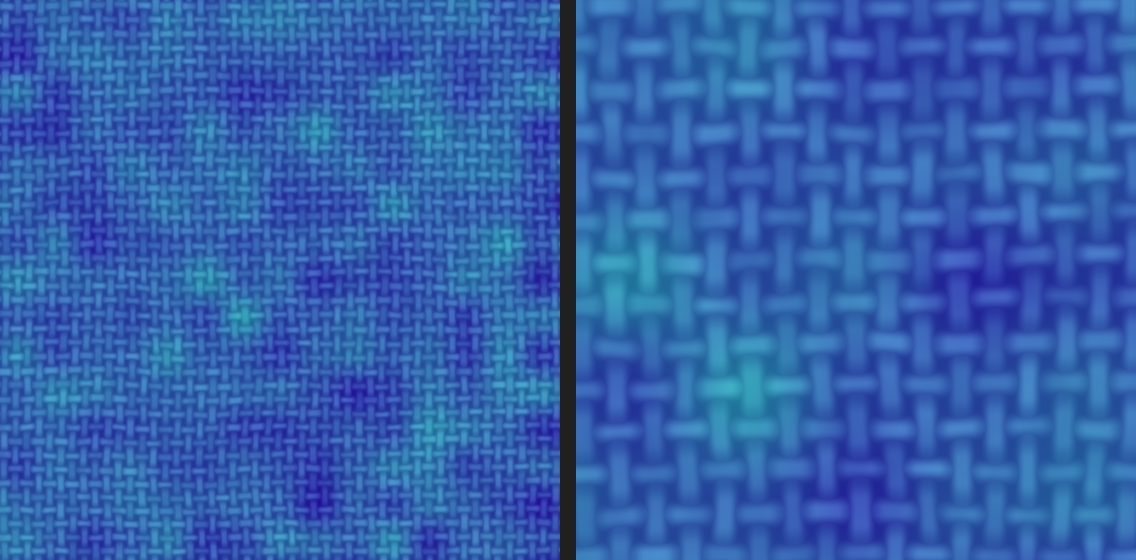
Left, the full canvas; right, a detail of the centre.
Reproduce this texture procedurally as a WebGL 1 fragment shader.

```glsl
precision highp float;
// Plain-woven blue cloth with soft violet and teal dye blotches.

uniform vec2 u_resolution;

const vec2 THREADS = vec2(49.0, 40.0);      // warp threads across, weft threads down
const float WARP_HALF_WIDTH = 0.28;         // in thread pitches
const float WEFT_HALF_WIDTH = 0.21;
const float EDGE_SOFTNESS = 0.18;
const float THREAD_WOBBLE = 0.12;
const float WIDTH_VARIATION = 0.08;
const float CLOTH_BEND = 0.4;               // slow drift of the whole weave
const float DIP_LIGHT = 0.42;               // light left where a thread dives under
const float BLOTCH_CELLS = 15.0;
const float BLOTCH_STRENGTH = 0.70;
const float SELVEDGE_STRENGTH = 0.85;       // violet spots along the right edge
const vec3 VIOLET_DYE = vec3(0.18, 0.15, 0.67);
const vec3 BLUE_DYE = vec3(0.20, 0.38, 0.69);
const vec3 TEAL_DYE = vec3(0.18, 0.60, 0.70);
const vec3 GAP_SHADE = vec3(-0.06, -0.105, -0.09);
const vec3 THREAD_SHADE = vec3(0.065, 0.12, 0.075);

float hash(vec2 p) {
  vec3 q = fract(vec3(p.xyx) * 0.1031);
  q += dot(q, q.yzx + 33.33);
  return fract((q.x + q.y) * q.z);
}

float noise(vec2 p) {
  vec2 i = floor(p);
  vec2 f = fract(p);
  f = f * f * (3.0 - 2.0 * f);
  float low = mix(hash(i), hash(i + vec2(1.0, 0.0)), f.x);
  float high = mix(hash(i + vec2(0.0, 1.0)), hash(i + 1.0), f.x);
  return mix(low, high, f.y);
}

// Dye at one lattice node: negative is violet, positive is teal
float nodeTone(vec2 id) {
  float sum = hash(id + 17.0) + hash(id + 71.0) + hash(id + 131.0);
  float tone = BLOTCH_STRENGTH * (sum - 1.5);
  float spot = step(BLOTCH_CELLS - 0.5, id.x) * step(mod(id.y, 2.0), 0.5);
  return tone - spot * SELVEDGE_STRENGTH * (0.4 + 0.6 * hash(id + 7.0));
}

// Smooth blotches whose nodes sit at the centres of the dye cells
float dyeTone(vec2 uv) {
  vec2 p = uv * BLOTCH_CELLS + 0.5;
  vec2 i = floor(p);
  vec2 f = fract(p);
  f = f * f * (3.0 - 2.0 * f);
  float low = mix(nodeTone(i), nodeTone(i + vec2(1.0, 0.0)), f.x);
  float high = mix(nodeTone(i + vec2(0.0, 1.0)), nodeTone(i + 1.0), f.x);
  return mix(low, high, f.y) + 0.35 * (noise(uv * 5.0 + 43.0) - 0.5);
}

// Rounded light across one thread
float threadProfile(float offset, float halfWidth) {
  float d = abs(offset);
  float body = 1.0 - smoothstep(halfWidth - EDGE_SOFTNESS, halfWidth + EDGE_SOFTNESS, d);
  return body * (1.0 - 0.8 * d * d);
}

// Light falls off where a thread dives under its neighbour
float crestLight(float height) {
  return mix(DIP_LIGHT, 1.0, smoothstep(-0.8, 0.7, height));
}

float weaveLight(vec2 uv) {
  vec2 bend = vec2(noise(uv * 6.0 + 11.0), noise(uv * 6.0 + 57.0)) - 0.5;
  vec2 p = uv * THREADS + CLOTH_BEND * bend;
  vec2 id = floor(p);
  vec2 f = fract(p) - 0.5;

  // Each thread wanders and swells along its own length
  float warpDrift = noise(vec2(id.x * 7.0, p.y * 0.6)) - 0.5;
  float weftDrift = noise(vec2(p.x * 0.6, id.y * 7.0 + 300.0)) - 0.5;
  float warpSwell = noise(vec2(id.x * 5.0 + 90.0, p.y * 0.4)) - 0.5;
  float weftSwell = noise(vec2(p.x * 0.4, id.y * 5.0 + 600.0)) - 0.5;
  float warp = threadProfile(f.x + THREAD_WOBBLE * warpDrift,
                             WARP_HALF_WIDTH + WIDTH_VARIATION * warpSwell);
  float weft = threadProfile(f.y + THREAD_WOBBLE * weftDrift,
                             WEFT_HALF_WIDTH + WIDTH_VARIATION * weftSwell);

  // Alternate over and under in both directions
  const float PI = 3.14159;
  float warpHeight = cos(PI * (p.y - 0.5 + id.x));
  float weftHeight = -cos(PI * (p.x - 0.5 + id.y));
  float warpGlow = 0.85 + 0.5 * (noise(vec2(id.x * 3.0 + 40.0, p.y * 0.7)) - 0.5);
  float weftGlow = 0.95 + 0.6 * (noise(vec2(p.x * 0.7, id.y * 3.0 + 900.0)) - 0.5);
  return max(warp * warpGlow * crestLight(warpHeight),
             weft * weftGlow * crestLight(weftHeight));
}

void main() {
  vec2 uv = gl_FragCoord.xy / u_resolution;

  float tone = dyeTone(uv);
  vec3 colour = mix(BLUE_DYE, VIOLET_DYE, clamp(-tone, 0.0, 1.0));
  colour = mix(colour, TEAL_DYE, clamp(tone, 0.0, 1.0));

  colour += mix(GAP_SHADE, THREAD_SHADE, weaveLight(uv));
  gl_FragColor = vec4(clamp(colour, 0.0, 1.0), 1.0);
}
```
